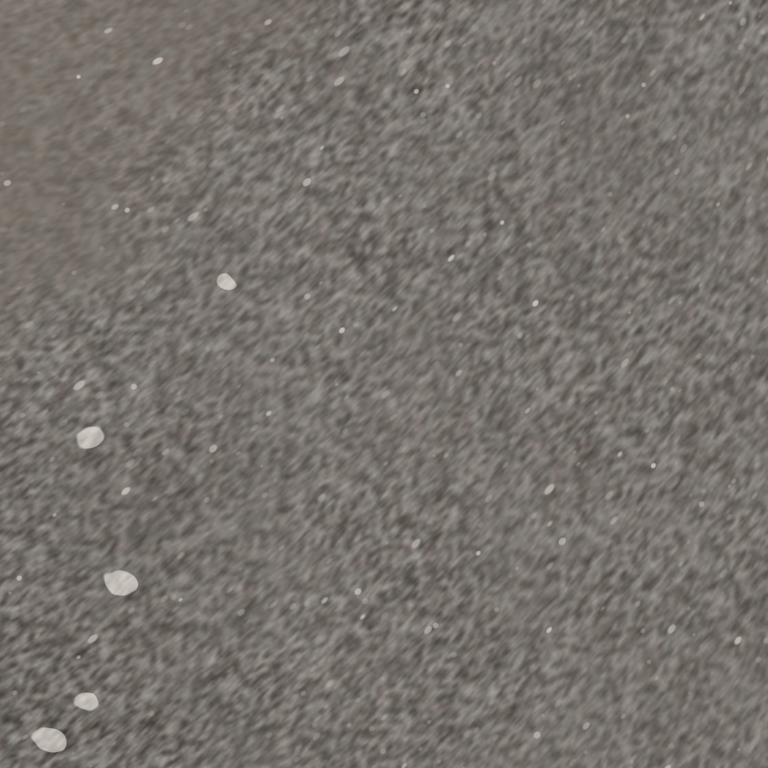
A Shadertoy shader for this texture:

```glsl
// Worn grey asphalt: slanted streaky grain, small bright chips and a few pale pebbles.

const vec3 ASPHALT = vec3(0.465, 0.443, 0.422);
const vec3 CHIP = vec3(0.76, 0.74, 0.715);
const vec3 WORN_TINT = vec3(0.006, 0.002, -0.008);
const float GRAIN_CONTRAST = 0.41;
const float COARSE_SCALE = 150.0;
const float FINE_SCALE = 280.0;
const float STREAK_LENGTH = 0.010;
const int STREAK_TAPS = 9;
const float LEFT_ANGLE = 0.62;
const float RIGHT_ANGLE = 0.96;
const float EDGE = 0.0013;
const int PEBBLES = 5;

// Integer hash giving two values in 0..1
vec2 hash2(vec2 cell, uint seed) {
    uvec2 v = uvec2(ivec2(cell)) * 1664525u + 1013904223u + seed * 747796405u;
    v.x += v.y * 1664525u;
    v.y += v.x * 1664525u;
    v ^= v >> 16u;
    v.x += v.y * 1664525u;
    v.y += v.x * 1664525u;
    v ^= v >> 16u;
    return vec2(v & 65535u) / 65535.0;
}

float valueNoise(vec2 p, uint seed) {
    vec2 cell = floor(p);
    vec2 f = p - cell;
    f = f * f * (3.0 - 2.0 * f);
    float low = mix(hash2(cell, seed).x, hash2(cell + vec2(1, 0), seed).x, f.x);
    float high = mix(hash2(cell + vec2(0, 1), seed).x, hash2(cell + 1.0, seed).x, f.x);
    return mix(low, high, f.y);
}

// Noise averaged along the local streak direction, centred on zero
float streakGrain(vec2 p, vec2 along) {
    float sum = 0.0;
    for (int i = 0; i < STREAK_TAPS; i++) {
        float t = float(i) / float(STREAK_TAPS - 1) - 0.5;
        vec2 q = p + along * t * STREAK_LENGTH;
        sum += 0.6 * valueNoise(q * COARSE_SCALE, 1u) + 0.4 * valueNoise(q * FINE_SCALE, 2u);
    }
    return sum / float(STREAK_TAPS) - 0.5;
}

// Soft-edged ellipse, stretched along a direction
float ellipse(vec2 offset, vec2 along, float radius, float stretch) {
    vec2 q = vec2(dot(offset, along) / stretch, dot(offset, vec2(-along.y, along.x)));
    return 1.0 - smoothstep(-EDGE, EDGE, length(q) - radius);
}

// Chips scattered over a jittered grid
float chips(vec2 p, vec2 along, float scale, float chance, float radius, uint seed) {
    float cover = 0.0;
    vec2 home = floor(p * scale);
    for (int y = -1; y <= 1; y++)
    for (int x = -1; x <= 1; x++) {
        vec2 cell = home + vec2(x, y);
        vec2 pick = hash2(cell, seed);
        if (pick.x > chance) continue;
        vec2 centre = (cell + hash2(cell, seed + 1u)) / scale;
        vec2 shape = hash2(cell, seed + 2u);
        float size = radius * mix(0.55, 1.3, pick.y);
        float chip = ellipse(p - centre, along, size, mix(1.0, 2.2, shape.x));
        cover = max(cover, chip * mix(0.55, 1.0, shape.y));
    }
    return cover;
}

// Larger pebbles down the left side, denser near the bottom
float pebbles(vec2 p) {
    float cover = 0.0;
    float wobble = 0.006 * (valueNoise(p * 75.0, 30u) - 0.5);
    for (int i = 0; i < PEBBLES; i++) {
        vec2 place = hash2(vec2(i, 0), 31u);
        vec2 shape = hash2(vec2(i, 1), 32u);
        float height = pow((float(i) + place.y) / float(PEBBLES), 1.6);
        vec2 centre = vec2(0.06 + 0.28 * place.x, 0.02 + 0.8 * height);
        float tilt = mix(-0.5, 0.7, shape.y);
        float size = mix(0.008, 0.017, shape.x) + wobble;
        cover = max(cover, ellipse(p - centre, vec2(cos(tilt), sin(tilt)), size, 1.4));
    }
    return cover;
}

void mainImage(out vec4 fragColor, in vec2 fragCoord) {
    vec2 p = fragCoord / iResolution.y;

    // Smooth worn corner at the upper left, and the bending streak direction
    float patches = valueNoise(p * 9.0, 10u);
    float worn = 1.0 - smoothstep(-0.3, 0.08, p.x - 0.9 * (p.y - 0.45) + 0.12 * (patches - 0.5));
    float angle = mix(LEFT_ANGLE, RIGHT_ANGLE, p.x) - 0.25 * worn;
    vec2 along = vec2(cos(angle), sin(angle));

    // Grain, rougher in patches and toward the lower left
    float lowerLeft = (1.0 - smoothstep(0.0, 0.6, p.x)) * (1.0 - smoothstep(0.1, 0.6, p.y));
    float roughness = mix(0.75, 1.2, patches) * mix(1.0, 0.45, worn) + 0.2 * lowerLeft;
    float grain = streakGrain(p, along);
    vec3 color = ASPHALT + GRAIN_CONTRAST * roughness * grain;
    color += 0.02 * (valueNoise(p * 5.0, 11u) - 0.5) - 0.018 * lowerLeft;
    color += WORN_TINT * worn;
    color += vec3(0.012, -0.006, -0.006) * (valueNoise(p * 90.0, 12u) - 0.5);

    // Dull chips, bright chips, then pebbles
    float dull = chips(p, along, 60.0, 0.07, 0.0028, 20u);
    float bright = chips(p, along, 38.0, 0.045, 0.0033, 24u);
    color = mix(color, CHIP, 0.42 * dull * mix(1.0, 0.5, worn));
    color = mix(color, CHIP, bright);
    color = mix(color, CHIP + 0.25 * grain, 0.95 * pebbles(p));

    fragColor = vec4(color, 1.0);
}
```
